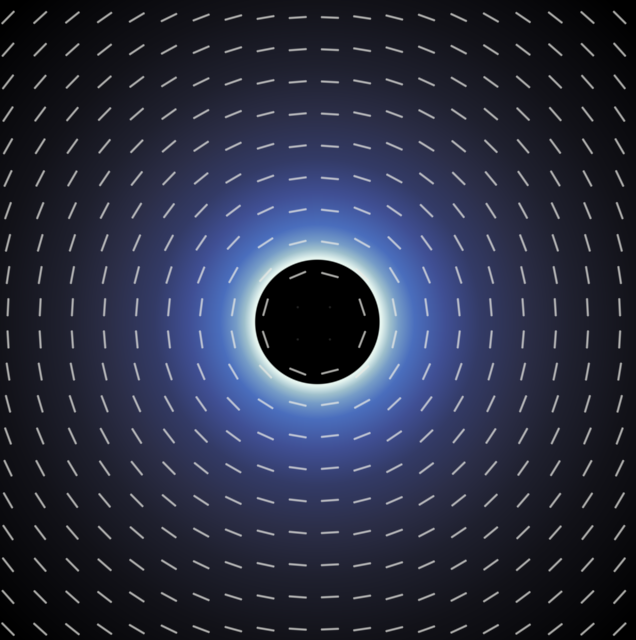
Write a Shadertoy shader that draws this background.

```glsl
// A black disc in a blue-white halo, circled by a grid of tangential dashes.

const float HOLE_RADIUS = 0.0972;
const float GRID_STEP = 0.0503;
const vec2 HOLE_OFFSET = vec2(-0.001, -0.003);
const vec2 GRID_OFFSET = vec2(-0.0065, -0.0052);
const vec3 DASH_COLOR = vec3(0.92, 0.92, 0.90);

// Linear ramp from 0 at a to 1 at b
float ramp(float a, float b, float x) {
    return clamp((x - a) / (b - a), 0.0, 1.0);
}

// Halo colour, cooling from white through blue to black with radius
vec3 haloColor(float r) {
    vec3 c = vec3(0.90, 0.96, 0.94);
    c = mix(c, vec3(0.62, 0.75, 0.80), ramp(0.100, 0.114, r));
    c = mix(c, vec3(0.46, 0.61, 0.78), ramp(0.114, 0.127, r));
    c = mix(c, vec3(0.29, 0.43, 0.74), ramp(0.127, 0.152, r));
    c = mix(c, vec3(0.25, 0.31, 0.58), ramp(0.152, 0.200, r));
    c = mix(c, vec3(0.20, 0.23, 0.40), ramp(0.200, 0.255, r));
    c = mix(c, vec3(0.17, 0.18, 0.28), ramp(0.255, 0.325, r));
    c = mix(c, vec3(0.12, 0.125, 0.18), ramp(0.325, 0.400, r));
    c = mix(c, vec3(0.07, 0.07, 0.095), ramp(0.400, 0.500, r));
    return mix(c, vec3(0.0), ramp(0.500, 0.680, r));
}

// Distance from p to a segment centred at the origin along unit vector dir
float segmentDistance(vec2 p, vec2 dir, float halfLength) {
    float along = clamp(dot(p, dir), -halfLength, halfLength);
    return length(p - along * dir);
}

// Coverage of the dash in the cell under p, turned around the given centre
float dashMask(vec2 p, vec2 gridOrigin, vec2 center, float blur) {
    vec2 cell = floor((p - gridOrigin) / GRID_STEP) + 0.5;
    vec2 middle = gridOrigin + cell * GRID_STEP;
    vec2 radial = middle - center;
    float r = max(length(radial), 0.0001);
    vec2 tangent = vec2(-radial.y, radial.x) / r;

    // Dashes shrink to faint dots near the centre
    float strength = smoothstep(0.040, 0.070, r);
    float d = segmentDistance(p - middle, tangent, 0.0125 * strength);
    float mask = 1.0 - smoothstep(-blur, blur, d - 0.0016);
    return mask * mix(0.15, 0.74, strength);
}

void mainImage(out vec4 fragColor, in vec2 fragCoord) {
    vec2 p = fragCoord / iResolution.y;
    vec2 middle = 0.5 * iResolution.xy / iResolution.y;
    vec2 center = middle + HOLE_OFFSET;
    float blur = max(0.0016, 0.8 / iResolution.y);

    // Halo with the dark disc cut out
    float r = length(p - center);
    float outside = smoothstep(-blur, blur, r - HOLE_RADIUS);
    vec3 color = haloColor(r) * outside;

    // Dashes over everything
    float dash = dashMask(p, middle + GRID_OFFSET, center, blur);
    color = mix(color, DASH_COLOR, dash);

    fragColor = vec4(color, 1.0);
}
```
